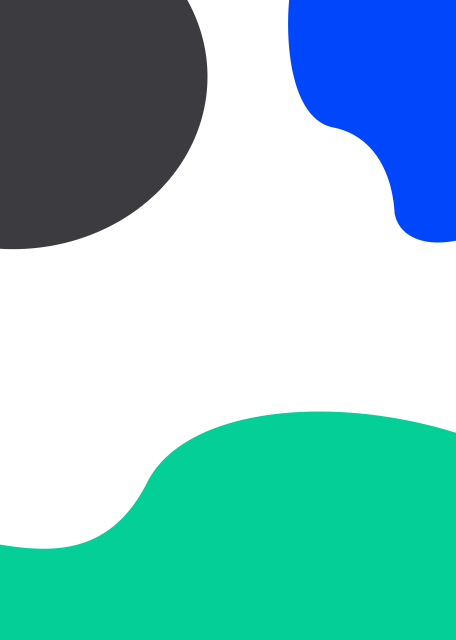
Write a Shadertoy shader that draws this background.

```glsl
// Draws flat organic blobs on white: a dark ellipse, a blue drip and a green hill.

#define PAPER vec3(1.0)
#define GREEN vec3(0.01, 0.81, 0.594)
#define BLUE vec3(0.0, 0.273, 0.98)
#define CHARCOAL vec3(0.235, 0.235, 0.25)
#define ELLIPSE_CENTER vec2(0.0208, 0.8802)
#define ELLIPSE_RADII vec2(0.3034, 0.2695)
#define HILL_JOINT vec2(0.2292, 0.2448)
#define DRIP_SHOULDER vec2(0.5208, 0.8008)
#define DRIP_TIP vec2(0.6165, 0.6680)

vec2 bezier(vec2 a, vec2 b, vec2 c, vec2 d, float t) {
    float s = 1.0 - t;
    return s*s*s*a + 3.0*s*s*t*b + 3.0*s*t*t*c + t*t*t*d;
}

// Approximate signed distance above a cubic whose x grows along the curve
float aboveCurve(vec2 p, vec2 a, vec2 b, vec2 c, vec2 d) {
    float lo = 0.0, hi = 1.0;
    for (int i = 0; i < 18; i++) {
        float mid = 0.5*(lo + hi);
        if (bezier(a, b, c, d, mid).x < p.x) lo = mid; else hi = mid;
    }
    float t = 0.5*(lo + hi), s = 1.0 - t;
    vec2 tangent = s*s*(b - a) + 2.0*s*t*(c - b) + t*t*(d - c);
    return (p.y - bezier(a, b, c, d, t).y) * tangent.x / length(tangent);
}

// Negative inside
float ellipseDistance(vec2 q, vec2 radii) {
    float k = length(q / radii);
    return k*(k - 1.0) / max(length(q / (radii*radii)), 1e-4);
}

// Positive inside: two arcs that meet at the steep left slope
float hillDepth(vec2 p) {
    if (p.x < HILL_JOINT.x)
        return -aboveCurve(p, vec2(0.0, 0.1491), vec2(0.0781, 0.1367),
                           vec2(0.1706, 0.1302), HILL_JOINT);
    return -aboveCurve(p, HILL_JOINT, vec2(0.2865, 0.3620),
                       vec2(0.5143, 0.3854), vec2(0.7109, 0.3242));
}

// Positive inside: the side arcs are solved along y, the rounded tip along x
float dripDepth(vec2 p) {
    if (p.y > DRIP_SHOULDER.y)
        return aboveCurve(p.yx, DRIP_SHOULDER.yx, vec2(0.8138, 0.4557),
                          vec2(0.9284, 0.4453), vec2(1.0, 0.4518));
    if (p.y > DRIP_TIP.y)
        return aboveCurve(p.yx, DRIP_TIP.yx, vec2(0.7370, 0.6120),
                          vec2(0.7891, 0.5794), DRIP_SHOULDER.yx);
    float tip = aboveCurve(p, DRIP_TIP, vec2(0.6211, 0.6354),
                           vec2(0.6549, 0.6133), vec2(0.7109, 0.6237));
    return min(tip, p.x - DRIP_TIP.x);
}

// Edge coverage over one pixel
float coverage(float depth) {
    return clamp(0.5 + depth*iResolution.y, 0.0, 1.0);
}

void mainImage(out vec4 fragColor, in vec2 fragCoord) {
    // Canvas height is one unit
    vec2 p = fragCoord / iResolution.y;

    vec3 color = PAPER;
    color = mix(color, CHARCOAL, coverage(-ellipseDistance(p - ELLIPSE_CENTER, ELLIPSE_RADII)));
    color = mix(color, BLUE, coverage(dripDepth(p)));
    color = mix(color, GREEN, coverage(hillDepth(p)));
    fragColor = vec4(color, 1.0);
}
```
